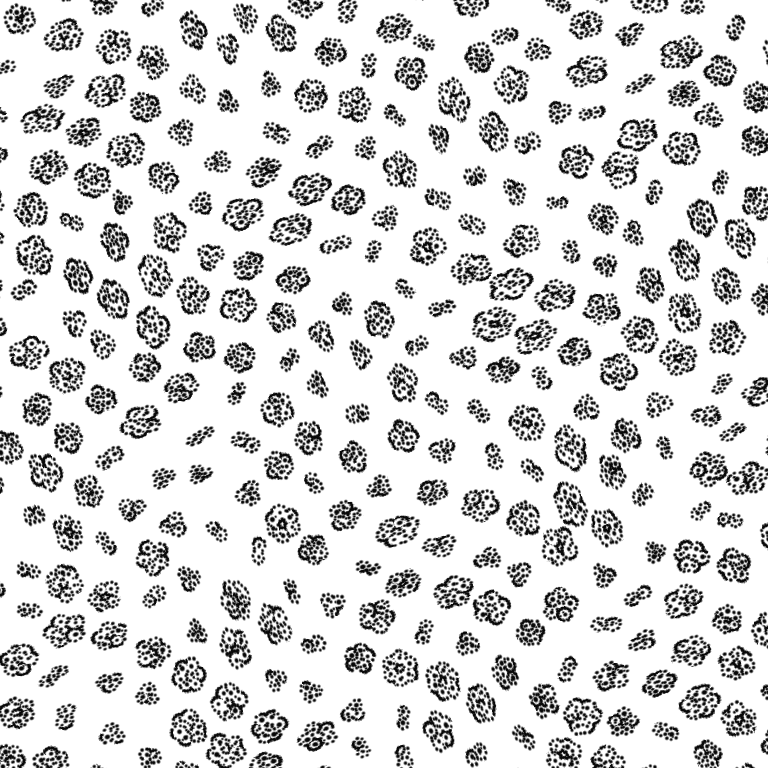
Write a WebGL 1 fragment shader that draws this pattern.

```glsl
precision highp float;

uniform vec2 u_resolution;

const float TAU = 6.2831853;
const float CELLS = 17.0;           // clusters across the canvas
const float GRID_TILT = 0.42;
const float WARP = 0.2;             // bending of the grid
const float LARGE_SHARE = 0.52;
const vec2 LARGE_SIZE = vec2(0.31, 0.42);   // cluster radii, in cells
const vec2 SMALL_SIZE = vec2(0.24, 0.31);
const float DOT_SPACING = 0.1;
const float DOT_RADIUS = 0.034;
const float EYE_RADIUS = 0.05;
const float STROKE_HALF = 0.037;
const float STIPPLE_STEP = 0.125;
const float EDGE_SOFTNESS = 0.0016; // in canvas units
const vec3 PAPER = vec3(1.0);
const vec3 INK = vec3(0.03);

float hash(vec2 p) {
  return fract(sin(dot(p, vec2(127.1, 311.7))) * 43758.5453);
}

vec2 hash2(vec2 p) {
  return vec2(hash(p), hash(p + 37.7));
}

vec2 polar(float angle) {
  return vec2(cos(angle), sin(angle));
}

// One petal of a cluster: centre in xy, radius in z
vec3 petal(vec2 id, float i, float count, float size) {
  vec2 h = hash2(id + 5.3 * i + 1.7);
  float angle = TAU * ((i + 0.35 * h.x) / count + hash(id + 3.1));
  bool isLarge = count > 3.5;
  float reach = isLarge ? mix(0.52, 0.62, h.y) : mix(0.43, 0.5, h.y);
  float radius = isLarge ? mix(0.35, 0.43, h.x) : mix(0.43, 0.53, h.x);
  return vec3(polar(angle) * reach * size, radius * size);
}

// Signed distance to the union of all petals
float clusterDistance(vec2 q, vec2 id, float count, float size) {
  float d = 1.0;
  for (int i = 0; i < 6; i++) {
    if (float(i) >= count) break;
    vec3 p = petal(id, float(i), count, size);
    d = min(d, length(q - p.xy) - p.z);
  }
  return d;
}

// Dots along each petal edge, with an eye in its middle
float petalDots(vec2 q, vec2 id, float count, float size) {
  float d = 1.0;
  for (int i = 0; i < 6; i++) {
    if (float(i) >= count) break;
    vec3 p = petal(id, float(i), count, size);
    vec2 v = q - p.xy;
    float sectors = floor(TAU * p.z / DOT_SPACING);
    float turn = fract(atan(v.y, v.x) / TAU + 1.0);
    float k = min(floor(turn * sectors), sectors - 1.0);
    vec2 h = hash2(id + vec2(k * 1.3, float(i) * 2.9));
    float angle = TAU * (k + 0.5 + 0.3 * (h.x - 0.5)) / sectors;
    vec2 spot = p.xy + polar(angle) * (p.z + 0.02 * (h.y - 0.5));
    if (clusterDistance(spot, id, count, size) > -0.035) {
      d = min(d, length(q - spot) - DOT_RADIUS * mix(0.85, 1.2, h.y));
    }
    vec2 eyeShift = 0.04 * (hash2(id + float(i) + 8.1) - 0.5);
    float eyeRadius = EYE_RADIUS * mix(0.7, 1.15, hash(id + float(i) * 4.1));
    d = min(d, length(v - eyeShift) - eyeRadius);
  }
  return d;
}

// Small loose dots between the edge and the eyes
float stipple(vec2 q, vec2 id, float count, float size) {
  vec2 tile = floor(q / STIPPLE_STEP);
  vec2 h = hash2(tile * 1.9 + id * 3.7);
  vec2 spot = (tile + 0.5 + 0.4 * (h - 0.5)) * STIPPLE_STEP;
  float depth = -clusterDistance(spot, id, count, size);
  if (depth < 0.05 || depth > 0.11) return 1.0;
  return length(q - spot) - DOT_RADIUS * mix(0.65, 1.05, h.x);
}

// Solid stretches of outline that swell and fade along the edge
float brokenStroke(vec2 q, vec2 id, float count, float size) {
  vec2 phase = TAU * hash2(id + 11.9);
  float wave = sin(q.x * 12.0 + phase.x) + sin(q.y * 12.0 + phase.y);
  float threshold = count > 3.5 ? -0.1 : 0.6;
  float weight = smoothstep(threshold, threshold + 0.7, wave);
  float rough = 0.012 * sin(q.x * 71.0 + phase.y) * sin(q.y * 67.0 + phase.x);
  float edge = abs(clusterDistance(q, id, count, size));
  return edge + rough - mix(-0.06, STROKE_HALF, weight);
}

void main() {
  vec2 uv = gl_FragCoord.xy / u_resolution.y;

  // Tilted, bent grid with shifted rows
  float c = cos(GRID_TILT), s = sin(GRID_TILT);
  vec2 p = mat2(c, s, -s, c) * uv * CELLS;
  p += WARP * sin(p.yx * 1.1 + vec2(0.4, 2.3));
  p.x += 7.0 * hash(vec2(floor(p.y), 4.7));
  vec2 id = floor(p);

  // Cluster kind, size and place inside its cell
  vec2 h = hash2(id + 21.3);
  bool isLarge = h.x < LARGE_SHARE;
  vec2 range = isLarge ? LARGE_SIZE : SMALL_SIZE;
  float size = mix(range.x, range.y, h.y);
  float pick = hash(id + 15.1);
  float count = isLarge ? 5.0 + step(0.5, pick) : 2.0 + step(0.55, pick);
  float room = max(0.0, 0.46 - size);
  vec2 q = p - id - 0.5 - room * (2.0 * hash2(id + 51.7) - 1.0);

  float d = petalDots(q, id, count, size);
  d = min(d, stipple(q, id, count, size));
  d = min(d, brokenStroke(q, id, count, size));

  float soft = CELLS * max(EDGE_SOFTNESS, 0.7 / u_resolution.y);
  gl_FragColor = vec4(mix(INK, PAPER, smoothstep(-soft, soft, d)), 1.0);
}
```
